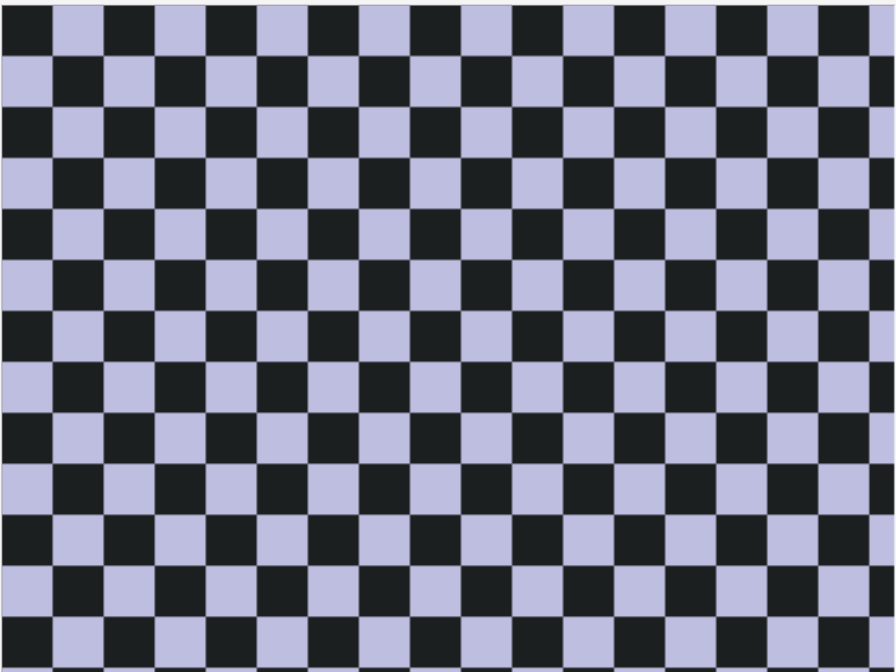
Reproduce this pattern procedurally as a Shadertoy shader.

```glsl
// Alternating signed distance to the nearest cell edge, in cells
vec2 edgeDistance(vec2 cell) {
    return 0.5 - abs(mod(cell + 0.5, 2.0) - 1.0);
}

void mainImage(out vec4 fragColor, in vec2 fragCoord) {
    // Canvas heights, measured from the upper left
    vec2 p = vec2(fragCoord.x, iResolution.y - fragCoord.y) / iResolution.y;
    float aspect = iResolution.x / iResolution.y;
    float soft = max(0.0018, 0.6 / iResolution.y);

    vec3 ink = vec3(0.11, 0.12, 0.12);
    vec3 lavender = vec3(0.745, 0.745, 0.88);
    vec3 paper = vec3(0.96);

    // Checkerboard: the product of two softened square waves
    vec2 pitch = vec2(0.07595, 0.07585);
    vec2 side = edgeDistance((p - vec2(0.0024, 0.0075)) / pitch) * pitch;
    vec2 wave = clamp(side / soft, -1.0, 1.0);
    vec3 color = mix(lavender, ink, 0.5 + 0.5 * wave.x * wave.y);

    // Thin paper margin on the left, right and top
    float inset = min(min(p.x, aspect - p.x) - 0.0026, p.y - 0.0075);
    color = mix(paper, color, smoothstep(-soft, soft, inset));

    fragColor = vec4(color, 1.0);
}
```
